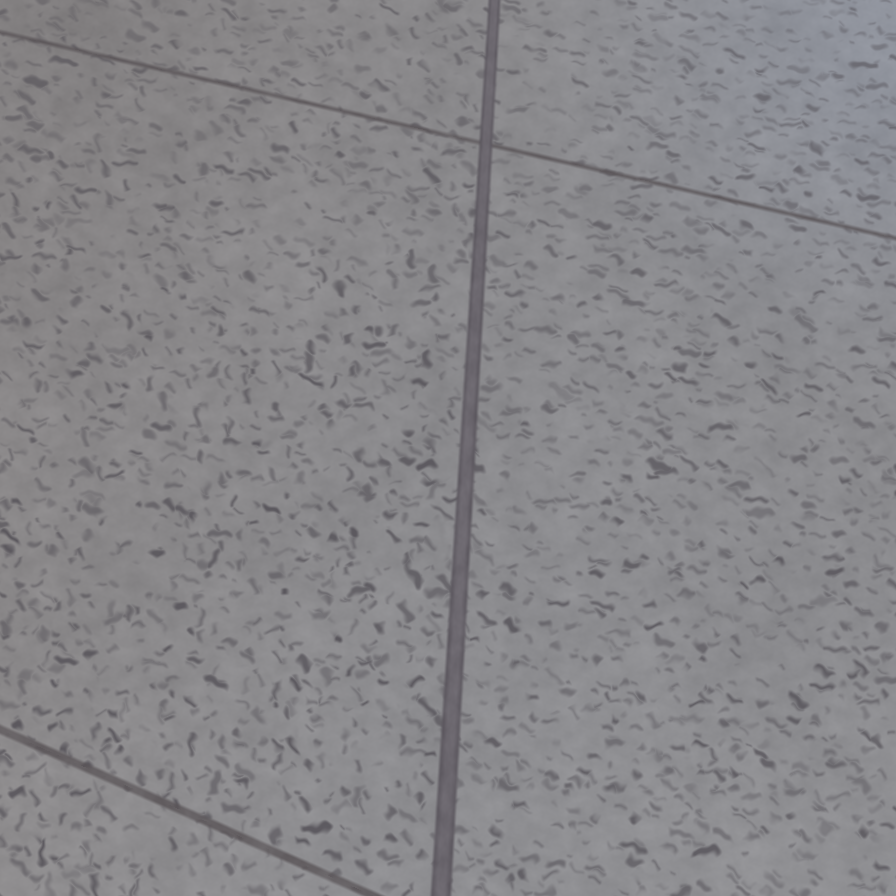
This texture is drawn by a Shadertoy shader. Its source:

```glsl
const vec3 WARM_STONE = vec3(0.540, 0.529, 0.532);
const vec3 COOL_STONE = vec3(0.549, 0.549, 0.562);
const vec3 SKY_SHEEN = vec3(0.570, 0.590, 0.635);
const vec3 FLECK = vec3(0.325, 0.312, 0.338);
const vec3 WIDE_JOINT = vec3(0.425, 0.408, 0.436);
const vec3 THIN_JOINT = vec3(0.350, 0.328, 0.340);

vec2 hash2(vec2 p) {
    vec3 q = fract(p.xyx * vec3(0.1031, 0.1030, 0.0973));
    q += dot(q, q.yzx + 33.33);
    return fract((q.xx + q.yz) * q.zy);
}

// Layered sines, roughly -1 to 1
float mottle(vec2 p) {
    float sum = 0.0, weight = 0.5;
    for (int i = 0; i < 4; i++) {
        sum += weight * sin(p.x + 1.7 * sin(p.y)) * cos(p.y + 1.3 * sin(p.x));
        p = mat2(1.5, 1.1, -1.1, 1.5) * p + 2.3;
        weight *= 0.62;
    }
    return sum;
}

float segmentDistance(vec2 p, vec2 halfSpan) {
    float t = clamp(dot(p, halfSpan) / dot(halfSpan, halfSpan), -1.0, 1.0);
    return length(p - t * halfSpan);
}

// Signed distance to the line through a and b, positive on its right
float lineDistance(vec2 p, vec2 a, vec2 b) {
    vec2 along = normalize(b - a);
    return dot(p - a, vec2(along.y, -along.x));
}

float band(float dist, float halfWidth, float soft) {
    return 1.0 - smoothstep(halfWidth - soft, halfWidth + soft, abs(dist));
}

// One short, randomly turned stroke per cell
float flecks(vec2 p, float tilt, float spread, float density, float soft) {
    vec2 home = floor(p);
    float ink = 0.0;
    for (int y = -1; y <= 1; y++)
    for (int x = -1; x <= 1; x++) {
        vec2 cell = home + vec2(x, y);
        vec2 center = cell + 0.05 + 0.9 * hash2(cell);
        vec2 shape = hash2(cell + 71.0);
        vec2 kind = hash2(cell + 143.0);
        float angle = tilt + spread * (shape.x - 0.5);
        float reach = mix(0.06, 0.42, shape.y * shape.y);
        float radius = mix(0.09, 0.18, kind.y * kind.y);
        float dist = segmentDistance(p - center, reach * vec2(cos(angle), sin(angle)));
        float strength = smoothstep(-0.04, 0.04, density - kind.x) * mix(0.35, 1.0, hash2(cell + 211.0).x);
        ink = max(ink, strength * (1.0 - smoothstep(radius - soft, radius + soft, dist)));
    }
    return ink;
}

void mainImage(out vec4 fragColor, in vec2 fragCoord) {
    vec2 uv = fragCoord / iResolution.xy;
    float pixel = 1.0 / min(iResolution.x, iResolution.y);

    // Joints in perspective, widening toward the viewer
    float upright = lineDistance(uv, vec2(0.492, 0.0), vec2(0.552, 1.0));
    float upper = lineDistance(uv, vec2(0.0, 0.964), vec2(1.0, 0.734));
    float lower = lineDistance(uv, vec2(0.0, 0.186), vec2(0.417, 0.0));
    float rightSide = step(0.0, upright);
    float row = step(upper, 0.0) + step(lower, 0.0);

    // Stone lit warm on the left and cool on the right
    float coolness = smoothstep(0.0, 0.9, uv.x + 0.35 * (1.0 - uv.y));
    vec3 color = mix(WARM_STONE, COOL_STONE, coolness);
    color = mix(color, SKY_SHEEN, 0.8 * smoothstep(0.5, 0.0, distance(uv, vec2(1.04, 1.0))));
    color -= 0.025 * smoothstep(0.5, 0.0, distance(uv, vec2(0.0, 1.0)));
    color += 0.014 * smoothstep(0.45, 0.0, uv.y);
    color += 0.016 * mottle(uv * 8.0) + 0.020 * mottle(uv * 32.0 + 1.0);
    color += 0.020 * mottle(uv * vec2(75.0, 95.0) + 5.0);

    // Flecks, flattened with distance and more aligned on the right
    vec2 ground = vec2(uv.x, uv.y * (1.0 + 0.22 * uv.y));
    ground += 0.0022 * vec2(sin(uv.y * 150.0 + 3.0 * sin(uv.x * 60.0)),
                            sin(uv.x * 135.0 + 3.0 * sin(uv.y * 75.0)));
    ground += 0.0011 * vec2(sin(uv.y * 390.0 + uv.x * 170.0), sin(uv.x * 410.0 - uv.y * 150.0));
    vec2 tileSeed = vec2(61.0 * rightSide, 43.0 * row);
    float tilt = mix(-0.7, -0.35, rightSide);
    float spread = mix(2.9, 1.3, rightSide) * mix(1.0, 0.55, uv.y);
    float clump = 0.30 * mottle(uv * 13.0 + 2.0);
    float fade = mix(1.0, 0.72, smoothstep(0.3, 1.0, uv.y)) * mix(1.0, 0.9, rightSide);
    float coarse = flecks(ground * 38.0 + tileSeed, tilt, spread,
                          0.64 + clump, max(0.12, 38.0 * pixel));
    float fine = flecks(ground * 54.0 + tileSeed + 17.0, tilt, spread,
                        0.56 + clump, max(0.16, 54.0 * pixel));
    color = mix(color, FLECK, fade * max(0.88 * coarse, 0.62 * fine));

    // Thin cross joints, the lower one stopping at the upright
    float soft = max(0.0024, pixel);
    float wear = 0.78 + 0.18 * mottle(uv * 45.0);
    float cross = max(band(upper, 0.0022, soft),
                      band(lower, 0.0046, soft) * (1.0 - rightSide));
    color = mix(color, THIN_JOINT, wear * cross);

    // Wide upright joint with darker rims
    float halfWidth = mix(0.0112, 0.0064, uv.y);
    float rim = smoothstep(0.3, 0.9, abs(upright) / halfWidth);
    vec3 grout = WIDE_JOINT - 0.05 * rim + 0.03 * mottle(uv * vec2(90.0, 60.0));
    color = mix(color, grout, band(upright, halfWidth, soft));

    fragColor = vec4(color, 1.0);
}
```
